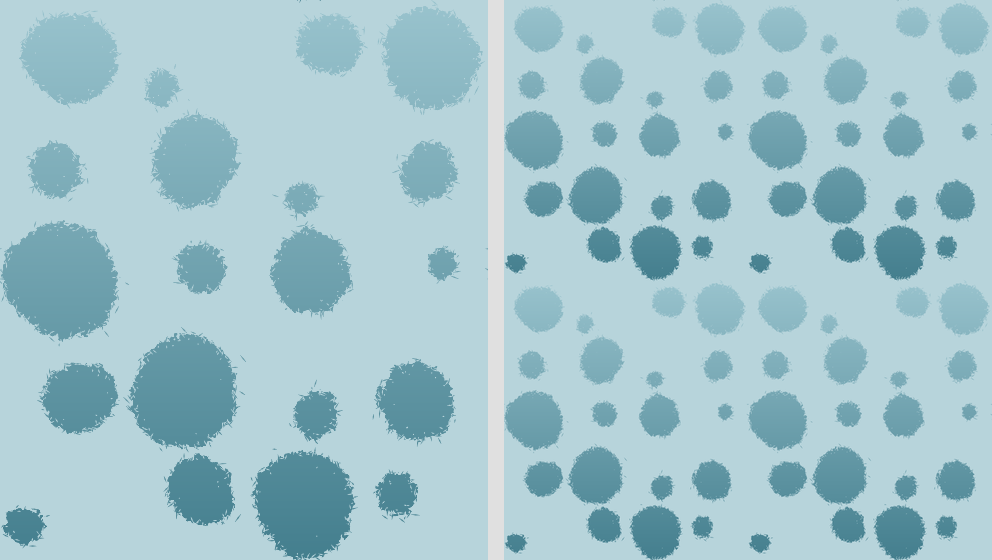
Left: one tile. Right: repeated 2 by 2.
This pattern is drawn by a Shadertoy shader. Its source:

```glsl
// Scattered dry-brush dots on a pale ground, tinted from dark (bottom) to light (top).
// Each dot sits in a cell of a wrapping grid; its lobed outline is frayed by
// layered noise and by short random bristle strokes added to and cut from the rim.

#define GRID vec2(4.0, 5.0)     // dots across and up
#define RADIUS_MIN 0.026        // in canvas heights
#define RADIUS_MAX 0.102
#define SIZE_BIAS 1.3           // above 1 favours small dots
#define FRAY 0.0075             // depth of the ragged rim
#define BRISTLE_CELL 0.010      // spacing of the bristle strokes
#define BRISTLE_WIDTH 0.0011
#define GROUND vec3(0.718, 0.831, 0.859)
#define TINT_LOW vec3(0.265, 0.495, 0.555)
#define TINT_HIGH vec3(0.600, 0.765, 0.805)

const float TAU = 6.2831853;

vec3 hash3(vec2 p) {
    vec3 q = fract(p.xyx * vec3(0.1031, 0.1030, 0.0973));
    q += dot(q, q.yxz + 33.33);
    return fract((q.xxy + q.yzz) * q.zyx);
}

float valueNoise(vec2 p) {
    vec2 i = floor(p), f = fract(p);
    f = f * f * (3.0 - 2.0 * f);
    float low = mix(hash3(i).x, hash3(i + vec2(1, 0)).x, f.x);
    float high = mix(hash3(i + vec2(0, 1)).x, hash3(i + vec2(1, 1)).x, f.x);
    return mix(low, high, f.y) * 2.0 - 1.0;
}

// Signed distance to the smooth, slightly lobed outline of a dot
float outline(vec2 q, float radius, vec3 seed) {
    float a = atan(q.y, q.x);
    vec3 phase = seed * TAU;
    float lobes = 0.045 * sin(2.0 * a + phase.x) + 0.025 * sin(3.0 * a + phase.y)
                + 0.014 * sin(7.0 * a + phase.z);
    return length(q) - radius * (1.0 + lobes);
}

// Signed distance to a stroke that tapers towards its ends
float stroke(vec2 q, vec2 halfAxis, float width) {
    float along = clamp(dot(q, halfAxis) / dot(halfAxis, halfAxis), -1.0, 1.0);
    return length(q - halfAxis * along) - width * (1.0 - 0.8 * abs(along));
}

// Nearest added (x) and cut (y) bristle around the rim
vec2 bristles(vec2 q, float radius, vec3 seed, float layer) {
    vec2 nearest = vec2(1.0);
    vec2 home = floor(q / BRISTLE_CELL);
    for (int k = 0; k < 9; k++) {
        vec2 cell = home + vec2(k % 3 - 1, k / 3 - 1);
        vec2 key = cell + floor(seed.xy * 400.0) + 71.0 * layer + 150.0;
        vec3 place = hash3(key), look = hash3(key + 37.0);
        vec2 center = (cell + place.xy) * BRISTLE_CELL;
        float depth = abs(outline(center, radius, seed));
        float angle = look.x * TAU;
        float reach = BRISTLE_CELL * mix(0.2, 0.8, look.y);
        bool cuts = look.z > 0.5;
        // Cuts fade out slowly inwards and leave small specks
        float chance = exp(-depth / (cuts ? 0.007 : 0.004));
        if (place.z > chance) continue;
        if (cuts) reach *= mix(0.15, 1.0, chance);
        float d = stroke(q - center, reach * vec2(cos(angle), sin(angle)), BRISTLE_WIDTH);
        if (cuts) nearest.y = min(nearest.y, d);
        else nearest.x = min(nearest.x, d);
    }
    return nearest;
}

// Signed distance to the frayed dot
float brushDot(vec2 q, float radius, vec3 seed) {
    vec2 shift = seed.yz * 90.0 + 130.0;
    float fray = 0.50 * valueNoise(q * 65.0 + shift)
               + 0.55 * valueNoise(q * 150.0 + shift)
               + 0.40 * valueNoise(q * 330.0 + shift);
    float d = outline(q, radius, seed) + FRAY * fray;
    for (float layer = 0.0; layer < 3.0; layer++) {
        vec2 b = bristles(q, radius, seed, layer);
        d = max(min(d, b.x), -b.y);
    }
    return d;
}

void mainImage(out vec4 fragColor, in vec2 fragCoord) {
    vec2 p = fragCoord / iResolution.y;
    vec2 cellSize = vec2(iResolution.x / iResolution.y, 1.0) / GRID;
    float soft = max(1.0 / iResolution.y, 0.0015);
    float count = GRID.x * GRID.y;
    vec3 color = GROUND;

    for (int k = 0; k < 9; k++) {
        vec2 id = floor(p / cellSize) + vec2(k % 3 - 1, k / 3 - 1);
        vec2 wrapped = mod(id, GRID);
        vec3 seed = hash3(wrapped * 7.0 + 11.0);

        // A stepped sequence spreads large and small dots evenly
        float rank = floor(mod((wrapped.x + GRID.x * wrapped.y) * 7.0 + 3.5, count));
        float radius = mix(RADIUS_MIN, RADIUS_MAX, pow(rank / (count - 1.0), SIZE_BIAS));
        vec2 slack = max(0.5 * cellSize - radius - 0.008, 0.0);
        vec2 q = p - (id + 0.5) * cellSize - slack * (2.0 * hash3(wrapped + 53.0).xy - 1.0);
        if (length(q) > radius * 1.1 + 0.025) continue;

        // The tint follows the dot across the wrap, so no seam appears
        float height = p.y + (wrapped.y - id.y) * cellSize.y;
        float cover = clamp(0.5 - brushDot(q, radius, seed) / soft, 0.0, 1.0);
        color = mix(color, mix(TINT_LOW, TINT_HIGH, height), cover);
    }
    fragColor = vec4(color, 1.0);
}
```
